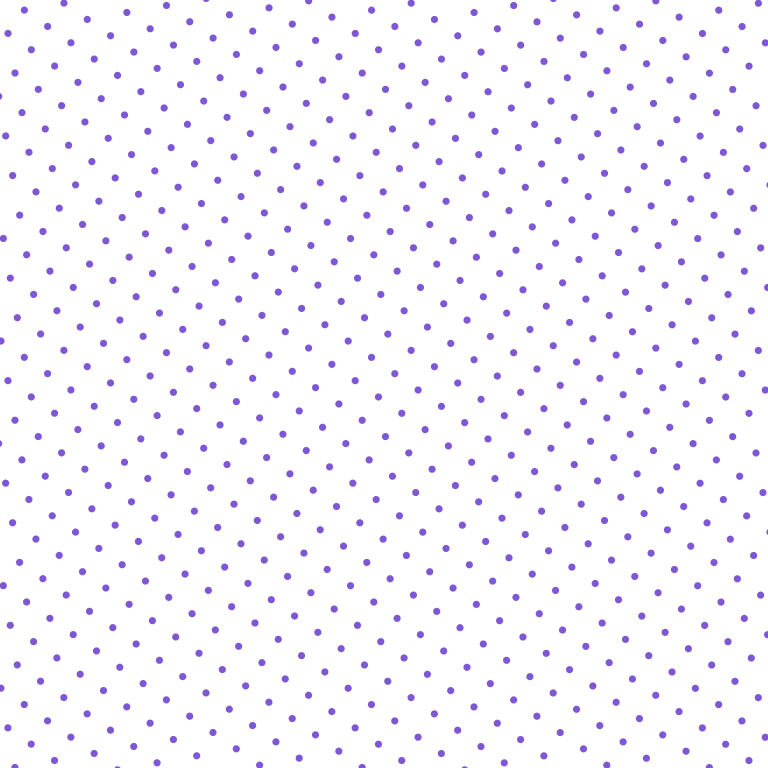
Give the GLSL for this pattern, as a WebGL 1 fragment shader.

```glsl
precision highp float;

uniform vec2 u_resolution;

// Coordinates on a square lattice turned clockwise, one unit per dot
vec2 latticeCoords(vec2 p) {
    float tilt = radians(35.0);
    float c = cos(tilt), s = sin(tilt);
    return 27.0 * vec2(c * p.x - s * p.y, s * p.x + c * p.y);
}

// Signed distance to the nearest dot, in lattice units
float dotDistance(vec2 q) {
    vec2 cell = fract(q - vec2(0.103, 0.515) + 0.5) - 0.5;
    return length(cell) - 0.125;
}

void main() {
    float shortSide = min(u_resolution.x, u_resolution.y);
    vec2 p = (gl_FragCoord.xy - 0.5 * u_resolution) / shortSide;

    // Edge softened over one pixel
    float pixel = 27.0 / shortSide;
    float ink = clamp(0.5 - dotDistance(latticeCoords(p)) / pixel, 0.0, 1.0);

    vec3 violet = vec3(0.49, 0.34, 0.83);
    gl_FragColor = vec4(mix(vec3(1.0), violet, ink), 1.0);
}
```
